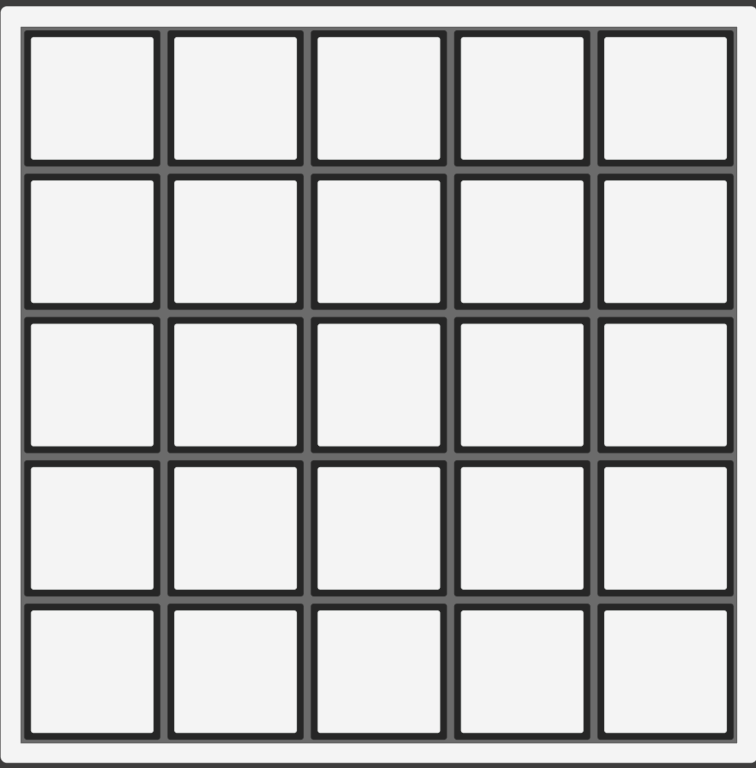
This pattern is drawn by a Shadertoy shader. Its source:

```glsl
const float UNITS = 512.0;              // canvas height in design units
const vec2 GRID_CENTER = vec2(252.6, 255.3);
const float CELLS = 5.0;
const float PITCH = 95.55;

const vec3 BACKDROP = vec3(0.24, 0.235, 0.235);
const vec3 PAPER = vec3(0.957);
const vec3 OUTLINE = vec3(0.59);
const vec3 GROUT = vec3(0.42);
const vec3 GROUT_EDGE = vec3(0.36);
const vec3 FRAME_RIM = vec3(0.27);
const vec3 FRAME = vec3(0.15);
const vec3 PANE_RIM = vec3(0.72, 0.73, 0.725);

// Signed distance to a rounded box
float roundedBox(vec2 p, vec2 halfSize, float radius) {
    vec2 q = abs(p) - halfSize + radius;
    return length(max(q, 0.0)) + min(max(q.x, q.y), 0.0) - radius;
}

// Antialiased coverage of a signed distance
float coverage(float dist, float pixel) {
    return clamp(0.5 - dist / pixel, 0.0, 1.0);
}

// Fill a shape, leaving a thin rim of another colour along its edge
vec3 paintRimmed(vec3 base, vec3 rim, vec3 fill, float dist, float rimWidth, float pixel) {
    vec3 color = mix(base, rim, coverage(dist, pixel));
    return mix(color, fill, coverage(dist + rimWidth, pixel));
}

// Dark rounded frame around a pale pane
vec3 paintTile(vec3 base, vec2 p, float pixel) {
    float frame = roundedBox(p, vec2(45.6), 2.2);
    float pane = roundedBox(p, vec2(41.0), 2.0);
    vec3 color = paintRimmed(base, FRAME_RIM, FRAME, frame, 0.5, pixel);
    return paintRimmed(color, PANE_RIM, PAPER, pane, 0.5, pixel);
}

void mainImage(out vec4 fragColor, in vec2 fragCoord) {
    float pixel = UNITS / iResolution.y;
    vec2 p = fragCoord * pixel;

    // Rounded panel
    float panel = roundedBox(p - vec2(252.6, 255.6), vec2(252.4, 252.4), 4.5);
    vec3 color = paintRimmed(BACKDROP, OUTLINE, PAPER, panel, 0.4, pixel);

    // Grout bed
    vec2 g = p - GRID_CENTER;
    float bed = roundedBox(g, vec2(CELLS * PITCH * 0.5), 0.3);
    color = paintRimmed(color, GROUT_EDGE, GROUT, bed, 0.7, pixel);

    // Repeated tiles
    float lastCell = (CELLS - 1.0) * 0.5;
    vec2 cell = clamp(floor(g / PITCH + 0.5), -lastCell, lastCell);
    color = paintTile(color, g - cell * PITCH, pixel);

    fragColor = vec4(color, 1.0);
}
```
